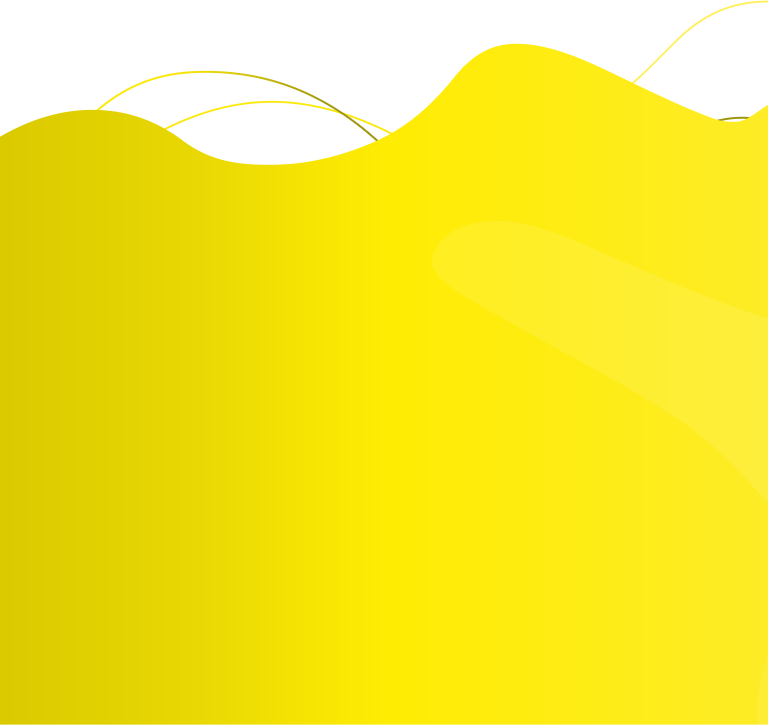
Give the GLSL for this background, as a Shadertoy shader.

```glsl
// A yellow field with a rolling top edge on white, thin arcs rising behind it
// and pale translucent shapes on its right side. Every outline is a chain of
// cubic Hermite spans; a node is vec3(x, y, slope) with canvas width as unit.

// Cubic span from node a to node b
float span(float x, vec3 a, vec3 b) {
    float w = b.x - a.x, t = (x - a.x) / w;
    float ease = t * t * (3.0 - 2.0 * t);
    return mix(a.y, b.y, ease) + w * t * (1.0 - t) * (a.z * (1.0 - t) - b.z * t);
}

float curve(float x, vec3 a, vec3 b, vec3 c) {
    return x < b.x ? span(x, a, b) : span(x, b, c);
}

// Signed distance in screen samples, from an implicit value
float screenDistance(float d) {
    return d / max(length(vec2(dFdx(d), dFdy(d))), 1e-6);
}

float fill(float d) {
    return clamp(0.5 + screenDistance(d), 0.0, 1.0);
}

float stroke(float d, float halfWidth) {
    return clamp(0.5 + halfWidth * iResolution.x - abs(screenDistance(d)), 0.0, 1.0);
}

float within(float x, float lo, float hi) {
    return step(lo, x) * step(x, hi);
}

// Height of the rolling top edge
float waveTop(float x) {
    vec3 nodes[11] = vec3[11](
        vec3(0.0, 0.767, 0.58), vec3(0.12, 0.802, 0.0), vec3(0.238, 0.762, -0.75),
        vec3(0.352, 0.7305, 0.0), vec3(0.491, 0.762, 0.45), vec3(0.592, 0.845, 1.25),
        vec3(0.672, 0.888, 0.0), vec3(0.824, 0.837, -0.48), vec3(0.931, 0.79, -0.36),
        vec3(0.958, 0.7865, 0.0), vec3(1.0, 0.8085, 0.6));
    float y = 0.0;
    for (int i = 0; i < 10; i++)
        if (x >= nodes[i].x) y = span(x, nodes[i], nodes[i + 1]);
    return y;
}

// Coverage of the pale tongue; a square root of x rounds its left tip
float tongue(vec2 p) {
    float s = sqrt(max(p.x - 0.5625, 0.0));
    float upper = p.x < 0.647
        ? span(s, vec3(0.0, 0.604, 0.253), vec3(0.291, 0.6575, 0.0))
        : curve(p.x, vec3(0.647, 0.6575, 0.0), vec3(0.794, 0.612, -0.43), vec3(1.0, 0.531, -0.3));
    float lower = p.x < 0.677
        ? span(s, vec3(0.0, 0.604, -0.206), vec3(0.3385, 0.518, -0.38))
        : curve(p.x, vec3(0.677, 0.518, -0.56), vec3(0.885, 0.398, -0.66), vec3(1.0, 0.29, -1.15));
    return fill(upper - p.y) * fill(p.y - lower) * step(0.5625, p.x);
}

void mainImage(out vec4 fragColor, in vec2 fragCoord) {
    vec2 p = fragCoord / iResolution.xy * vec2(1.0, 0.945);
    vec3 white = vec3(1.0), yellow = vec3(0.99, 0.91, 0.04), olive = vec3(0.62, 0.59, 0.05);
    vec3 color = white;

    // Thin arcs behind the field
    float lowArc = curve(p.x, vec3(0.215, 0.777, 0.5), vec3(0.354, 0.8125, 0.0), vec3(0.51, 0.771, -0.5));
    color = mix(color, yellow, stroke(p.y - lowArc, 0.0012) * within(p.x, 0.21, 0.52));

    float highArc = curve(p.x, vec3(0.1276, 0.802, 0.85), vec3(0.267, 0.8515, 0.0), vec3(0.491, 0.762, -0.9));
    vec3 arcColor = mix(yellow, olive, smoothstep(0.2, 0.46, p.x));
    color = mix(color, arcColor, stroke(p.y - highArc, 0.0013) * within(p.x, 0.12, 0.5));

    float cornerArc = curve(p.x, vec3(0.824, 0.837, 0.85), vec3(0.885, 0.896, 0.95), vec3(1.0, 0.943, 0.0));
    color = mix(color, vec3(1.0, 0.94, 0.35), stroke(p.y - cornerArc, 0.0012) * within(p.x, 0.81, 1.0));

    float dipArc = 0.7917 - 3.84 * (p.x - 0.966) * (p.x - 0.966);
    color = mix(color, olive, stroke(p.y - dipArc, 0.0013) * within(p.x, 0.93, 0.985));

    // Field shaded from left to right
    vec3 field = mix(vec3(0.855, 0.79, 0.0), vec3(0.91, 0.845, 0.01), clamp(p.x / 0.25, 0.0, 1.0));
    field = mix(field, vec3(1.0, 0.925, 0.01), clamp((p.x - 0.25) / 0.25, 0.0, 1.0));
    field = mix(field, vec3(0.993, 0.925, 0.15), clamp((p.x - 0.5) / 0.5, 0.0, 1.0));

    // Pale tongue and the rounded sliver in the lower right corner
    field = mix(field, white, 0.1 * tongue(p));
    float sliver = 1.0 - length((p - vec2(1.042, 0.014)) / vec2(0.056, 0.117));
    field = mix(field, white, 0.07 * fill(sliver));

    // Rolling top edge and narrow white rim at the bottom
    color = mix(color, field, fill(waveTop(p.x) - p.y) * fill(p.y - 0.0018));
    fragColor = vec4(color, 1.0);
}
```
